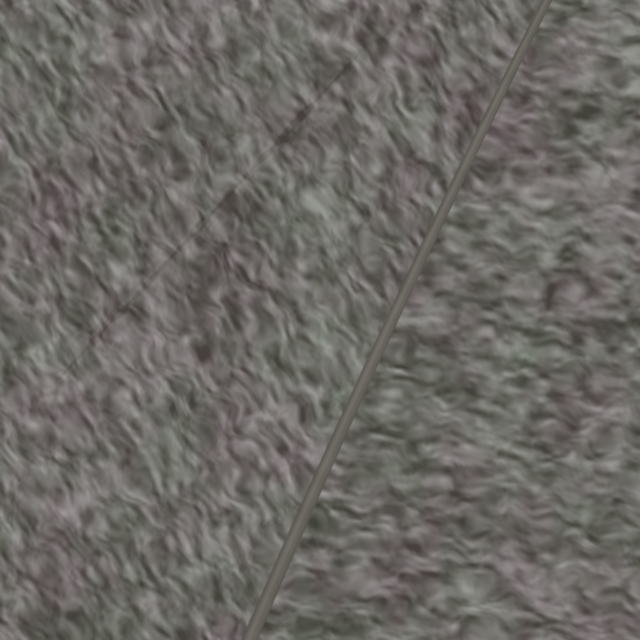
A Shadertoy shader for this texture:

```glsl
// Worn grey stone slabs divided by a slanted, slightly curved joint.
// Each slab is stretched value noise along its own grain direction, tinted
// by broad mossy and rosy patches, with a faint scratch across the left one.

float hash(vec2 cell) {
    vec3 h = fract(cell.xyx * vec3(0.1031, 0.1030, 0.0973));
    h += dot(h, h.yzx + 33.33);
    return fract((h.x + h.y) * h.z);
}

float noise(vec2 p) {
    vec2 cell = floor(p);
    vec2 f = fract(p);
    f = f * f * (3.0 - 2.0 * f);
    float low = mix(hash(cell), hash(cell + vec2(1, 0)), f.x);
    float high = mix(hash(cell + vec2(0, 1)), hash(cell + vec2(1, 1)), f.x);
    return mix(low, high, f.y);
}

vec2 rotate(vec2 p, float angle) {
    float c = cos(angle), s = sin(angle);
    return vec2(c * p.x + s * p.y, c * p.y - s * p.x);
}

// Streaks running along the given angle; density is cells along and across.
float grain(vec2 uv, float angle, vec2 density) {
    vec2 wobble = vec2(noise(uv * 30.0), noise(uv * 30.0 + 57.0)) - 0.5;
    vec2 p = uv + 0.014 * wobble;
    float coarse = noise(rotate(p, angle) * density + 200.0);
    float fine = noise(rotate(p, angle + 0.22) * density * vec2(1.7, 1.5) + 431.0);
    float speck = noise(rotate(p, angle - 0.3) * density * vec2(3.2, 2.0) + 712.0);
    return 0.54 * coarse + 0.32 * fine + 0.14 * speck;
}

float segmentDistance(vec2 p, vec2 a, vec2 b) {
    vec2 ab = b - a;
    return length(p - a - ab * clamp(dot(p - a, ab) / dot(ab, ab), 0.0, 1.0));
}

void mainImage(out vec4 fragColor, in vec2 fragCoord) {
    vec2 uv = fragCoord / iResolution.xy;

    // Signed distance from the joint, positive on the right slab
    float joint = 0.9 * (uv.x - 0.39 - 0.425 * uv.y - 0.04 * uv.y * uv.y);
    float rightSlab = smoothstep(-0.002, 0.002, joint);

    // Steep grain on the left, nearly level grain on the right
    float streaks = mix(grain(uv, -1.07, vec2(38.0, 96.0)),
                        grain(uv, -0.30, vec2(36.0, 82.0)), rightSlab);
    float patches = 0.6 * noise(uv * 6.0 + 11.0) + 0.4 * noise(uv * 15.0 + 83.0);
    float tone = 0.51 + 1.42 * (streaks - 0.5) + 0.26 * (patches - 0.5);

    // Faint scratch on the left slab and a dark chip on the right one
    float ragged = 0.008 * (noise(uv * 45.0) - 0.5);
    float scratch = segmentDistance(uv, vec2(0.08, 0.395), vec2(0.56, 0.915)) + ragged;
    tone -= 0.17 * (1.0 - smoothstep(0.001, 0.006, abs(scratch)));
    float chip = segmentDistance(uv, vec2(0.842, 0.303), vec2(0.885, 0.292)) + ragged;
    tone -= 0.35 * (1.0 - smoothstep(0.004, 0.013, chip));

    vec3 darkStone = vec3(0.270, 0.257, 0.235);
    vec3 paleStone = vec3(0.565, 0.557, 0.545);
    vec3 color = mix(darkStone, paleStone, clamp(tone, 0.0, 1.1));

    // Mossy green against rosy mineral tints
    float tint = 0.6 * noise(uv * 11.0 + 37.0) + 0.4 * noise(uv * 34.0 + 19.0) - 0.5;
    color += tint * vec3(-0.042, 0.022, -0.030);

    // Smooth joint filler with a pale ridge and shaded edges
    float halfWidth = mix(0.0115, 0.0075, uv.y);
    float across = joint / halfWidth;
    vec3 filler = vec3(0.395, 0.382, 0.355) + 0.025 * (noise(uv * 40.0) - 0.5);
    filler += 0.045 * exp(-9.0 * (across + 0.15) * (across + 0.15));
    filler -= 0.045 * smoothstep(0.45, 1.0, abs(across));
    color = mix(color, filler, 1.0 - smoothstep(0.8, 1.15, abs(across)));

    fragColor = vec4(color, 1.0);
}
```
